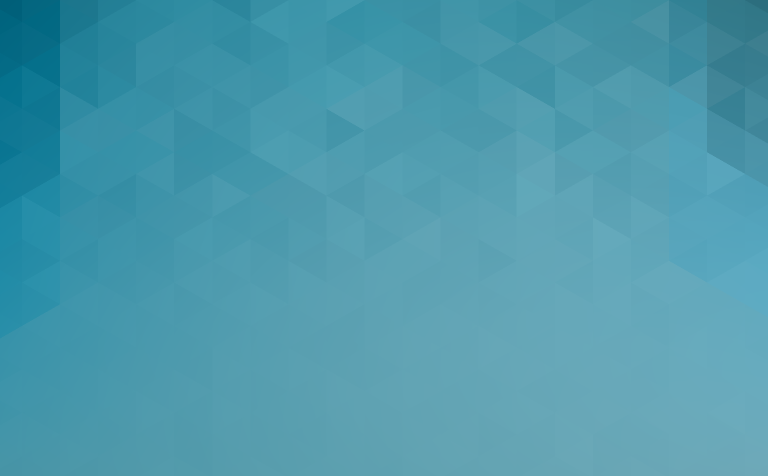
Give the GLSL for this background, as a Shadertoy shader.

```glsl
// Teal backdrop of faint triangular facets, dark at the top corners and pale low down.
// A smooth colour field is sampled at the centre of each cell of a triangular
// lattice, tinted at random per facet, and stepped by a few lattice-aligned blocks.

float hash(vec2 p) {
    return fract(sin(dot(p, vec2(127.1, 311.7))) * 43758.5453);
}

// Smooth curve through three colours at t = 0, 0.5 and 1
vec3 ramp(vec3 a, vec3 b, vec3 c, float t) {
    return a * (1.0 - t) * (1.0 - 2.0 * t) + b * 4.0 * t * (1.0 - t) + c * t * (2.0 * t - 1.0);
}

// Colour field, p.y counted downwards from the top
vec3 field(vec2 p) {
    vec3 top = ramp(vec3(0.09, 0.45, 0.54), vec3(0.22, 0.57, 0.65), vec3(0.24, 0.51, 0.57), p.x);
    vec3 middle = ramp(vec3(0.17, 0.55, 0.65), vec3(0.35, 0.63, 0.70), vec3(0.36, 0.65, 0.73), p.x);
    vec3 bottom = ramp(vec3(0.28, 0.58, 0.65), vec3(0.37, 0.63, 0.69), vec3(0.43, 0.66, 0.72), p.x);
    return ramp(top, middle, bottom, p.y);
}

// Region beyond a lattice column (side -1 left, +1 right), ending on a slanted lattice line
float block(vec2 q, float side, vec2 corner) {
    float reach = side * (q.x - corner.x);
    return step(0.0, reach) * step(q.y, corner.y + 0.5 * reach);
}

vec3 facets(vec2 p) {
    // Lattice with vertical edges: u counts columns, v counts triangle sides
    vec2 scale = vec2(20.18, 10.96), offset = vec2(0.578, 0.505);
    vec2 q = p * scale - offset;
    vec2 slanted = vec2(q.y + 0.5 * q.x, q.y - 0.5 * q.x);
    vec2 rhombus = floor(slanted), f = fract(slanted);
    float half_id = f.x > f.y ? 1.0 : -1.0;
    vec2 centre = vec2(rhombus.x - rhombus.y + half_id / 3.0,
                       0.5 * (rhombus.x + rhombus.y + 1.0));

    // Facet contrast fades towards the bottom
    float contrast = mix(1.0, 0.15, smoothstep(0.2, 0.75, p.y));
    vec3 color = mix(field(p), field((centre + offset) / scale), 0.6 * contrast);

    // Random tint for triangles, rhombi and upright parallelograms
    float column = floor(q.x);
    float tint = hash(rhombus + 17.0 * half_id) - 0.5;
    tint += 0.8 * (hash(rhombus + 5.3) - 0.5);
    tint += 0.9 * (hash(vec2(column, floor(0.5 * slanted.y + 0.5 * column)) + 9.1) - 0.5);
    color += contrast * tint * vec3(0.036, 0.028, 0.025);
    color.r += contrast * 0.025 * (hash(rhombus + 31.7) - 0.5);

    // Broad steps along the left and right sides
    color -= block(q, -1.0, vec2(2.0, 0.0)) * vec3(0.020, 0.025, 0.025);
    color -= block(q, -1.0, vec2(1.0, 3.5)) * vec3(0.025, 0.030, 0.030);
    color -= block(q, -1.0, vec2(1.0, 6.5)) * vec3(0.050, 0.010, 0.000);
    color -= block(q, 1.0, vec2(17.0, 1.5)) * vec3(0.020, 0.030, 0.035);
    color -= block(q, 1.0, vec2(18.0, 3.0)) * vec3(0.015, 0.040, 0.050);
    color -= block(q, 1.0, vec2(17.0, 5.5)) * vec3(0.025, 0.000, -0.015);
    return color;
}

void mainImage(out vec4 fragColor, in vec2 fragCoord) {
    // Four samples per pixel smooth the facet edges
    vec3 color = vec3(0.0);
    for (int i = 0; i < 4; i++) {
        vec2 jitter = vec2(i % 2, i / 2) * 0.5 - 0.25;
        vec2 uv = (fragCoord + jitter) / iResolution.xy;
        color += 0.25 * facets(vec2(uv.x, 1.0 - uv.y));
    }
    fragColor = vec4(color, 1.0);
}
```
